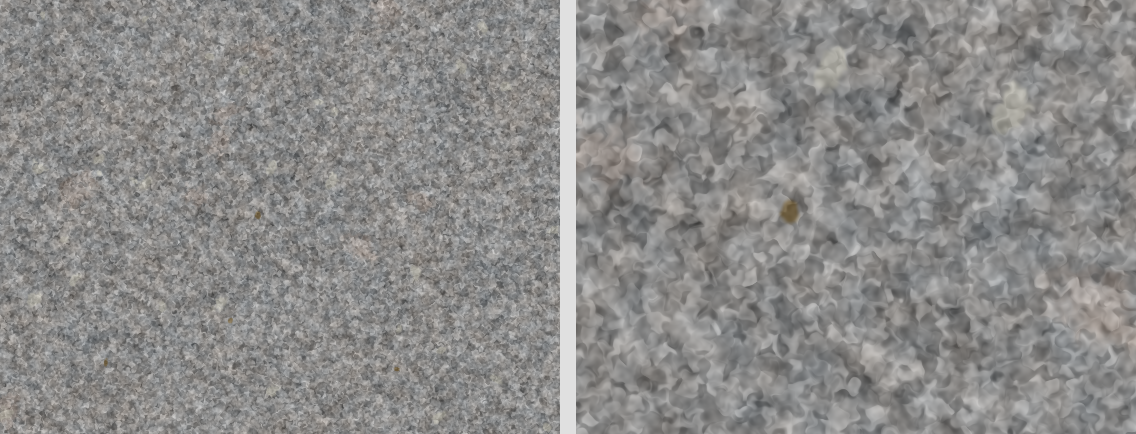
Left, the full canvas; right, a detail of the centre.
Reproduce this texture procedurally as a Shadertoy shader.

```glsl
// Weathered grey granite: fine mineral grains, pale and pink blotches, ochre flecks.

const vec3 STONE_GREY = vec3(0.544, 0.541, 0.537);
const vec3 WARM_SHIFT = vec3(0.045, 0.0, -0.040);
const vec3 PALE_FELDSPAR = vec3(0.72, 0.71, 0.66);
const vec3 PINK_FELDSPAR = vec3(0.66, 0.58, 0.53);
const vec3 OCHRE = vec3(0.45, 0.37, 0.22);

vec2 hash2(vec2 p) {
    vec3 q = fract(p.xyx * vec3(0.1031, 0.1030, 0.0973));
    q += dot(q, q.yzx + 33.33);
    return fract((q.xx + q.yz) * q.zy);
}

mat2 rotation(float angle) {
    float c = cos(angle), s = sin(angle);
    return mat2(c, s, -s, c);
}

// Gradient noise, about -0.7 to 0.7
float cornerRamp(vec2 cell, vec2 offset) {
    float angle = 6.2832 * hash2(cell).x;
    return dot(vec2(cos(angle), sin(angle)), offset);
}

float gradientNoise(vec2 p) {
    vec2 i = floor(p), f = fract(p);
    vec2 u = f * f * f * (f * (f * 6.0 - 15.0) + 10.0);
    vec2 e = vec2(1.0, 0.0);
    float low = mix(cornerRamp(i, f), cornerRamp(i + e, f - e), u.x);
    float high = mix(cornerRamp(i + e.yx, f - e.yx), cornerRamp(i + 1.0, f - 1.0), u.x);
    return mix(low, high, u.y);
}

// Noise turned off the pixel grid
float layer(vec2 p, float frequency, float angle) {
    return gradientNoise(rotation(angle) * p * frequency + 50.0 * angle);
}

// Jittered cells of random brightness with softened borders, -0.5 to 0.5
float crystals(vec2 p, float sharpness) {
    vec2 cell = floor(p), f = fract(p);
    float sum = 0.0, total = 0.0;
    for (int y = -1; y <= 1; y++) {
        for (int x = -1; x <= 1; x++) {
            vec2 o = vec2(x, y);
            vec2 d = o + hash2(cell + o) - f;
            float weight = exp(-sharpness * dot(d, d));
            sum += weight * hash2(cell + o + 71.0).x;
            total += weight;
        }
    }
    return sum / total - 0.5;
}

// Coverage of scattered ellipses with ragged, feathered rims
float spots(vec2 p, float aspect, int count, float seed, float radius, float feather, float ragged) {
    float cover = 0.0;
    for (int i = 0; i < count; i++) {
        vec2 id = vec2(float(i) * 3.7 + seed, seed * 1.9);
        vec2 shape = hash2(id + 19.0);
        vec2 d = rotation(6.2832 * shape.x) * (p - hash2(id) * vec2(aspect, 1.0));
        float size = radius * mix(0.55, 1.2, shape.y);
        float dist = length(d * vec2(1.0, 1.5)) / size + ragged;
        cover = max(cover, 1.0 - smoothstep(1.0 - feather, 1.0 + feather, dist));
    }
    return cover;
}

void mainImage(out vec4 fragColor, in vec2 fragCoord) {
    vec2 p = fragCoord / iResolution.y;
    float aspect = iResolution.x / iResolution.y;

    // Bent coordinates break the straight crystal borders
    vec2 warp = vec2(layer(p, 110.0, 2.6), layer(p, 110.0, 3.5));
    vec2 bent = p + 0.009 * warp;

    // Brightness, from broad clouds to single grains
    float clump = layer(p, 42.0, 0.6);
    float speck = layer(bent, 80.0, 1.1);
    float tone = 0.03 * layer(p, 4.0, 0.3) + 0.05 * layer(p, 15.0, 0.9) + 0.11 * clump;
    tone += 0.11 * crystals(rotation(0.5) * bent * 72.0 + 20.0, 7.0);
    tone += 0.21 * crystals(rotation(1.2) * bent * 150.0 + 40.0, 7.0);
    tone += 0.12 * layer(p, 140.0, 4.2);
    tone -= 0.07 * smoothstep(0.2, 0.45, speck);
    tone += 0.06 * smoothstep(0.22, 0.48, -speck);

    // Slight drift between brownish and bluish grey
    float warmth = 0.35 * layer(p, 6.0, 1.7) + 0.5 * layer(p, 34.0, 2.1) + 0.2 * tone;
    vec3 color = STONE_GREY + tone + WARM_SHIFT * warmth;

    // Feldspar blotches keep the grain of the stone
    float ragged = 0.9 * clump + 0.7 * speck;
    float pink = spots(p, aspect, 9, 5.0, 0.045, 0.6, ragged);
    float pale = spots(p, aspect, 30, 43.0, 0.016, 0.35, ragged);
    color = mix(color, PINK_FELDSPAR + 0.9 * tone, 0.35 * pink);
    color = mix(color, PALE_FELDSPAR + 0.5 * tone, 0.6 * pale);

    // A few tiny ochre flecks
    float fleck = spots(p, aspect, 4, 87.0, 0.008, 0.5, ragged);
    color = mix(color, OCHRE + 0.8 * tone, 0.75 * fleck);

    fragColor = vec4(clamp(color, 0.0, 1.0), 1.0);
}
```
